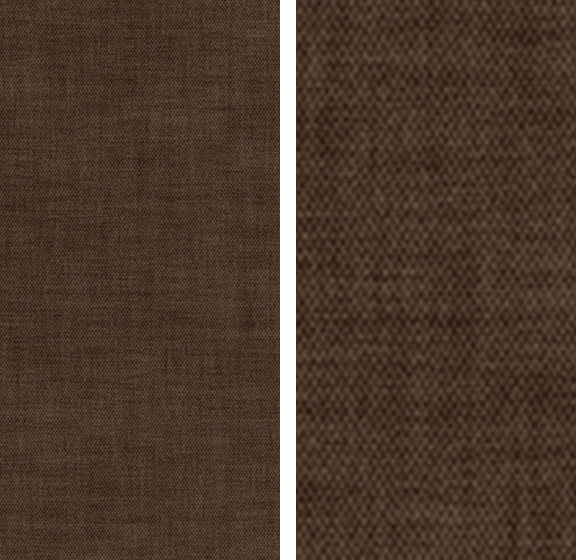
Left, the full canvas; right, a detail of the centre.
Write a Shadertoy shader that draws this texture.

```glsl
// Dark brown plain-weave cloth: staggered light stitches on dark gaps,
// shaded by uneven warp and weft threads, fibre grain and soft clouds.
// Every layer adds to one tone value that blends two browns.

const float PI = 3.14159265;
const float STITCHES = 89.0;  // light stitches across the canvas width
const float ROWS = 115.0;     // weft rows per canvas width

const vec3 DARK_BROWN = vec3(0.22, 0.15, 0.10);
const vec3 LIGHT_BROWN = vec3(0.36, 0.28, 0.23);

// Unit gradient with a pseudo-random direction for a lattice point.
vec2 latticeGradient(vec2 cell) {
    vec3 p = fract(cell.xyx * vec3(0.1031, 0.1030, 0.0973));
    p += dot(p, p.yzx + 33.33);
    float angle = 2.0 * PI * fract((p.x + p.y) * p.z);
    return vec2(cos(angle), sin(angle));
}

// Gradient noise, centred on zero.
float gradientNoise(vec2 p) {
    vec2 cell = floor(p);
    vec2 f = p - cell;
    vec2 blend = f * f * f * (f * (f * 6.0 - 15.0) + 10.0);
    vec2 right = vec2(1.0, 0.0);
    vec2 up = vec2(0.0, 1.0);
    float a = dot(latticeGradient(cell), f);
    float b = dot(latticeGradient(cell + right), f - right);
    float c = dot(latticeGradient(cell + up), f - up);
    float d = dot(latticeGradient(cell + 1.0), f - 1.0);
    return mix(mix(a, b, blend.x), mix(c, d, blend.x), blend.y);
}

// Staggered stitches: every other row is shifted by half a stitch.
float stitchPattern(vec2 thread) {
    return cos(2.0 * PI * thread.x) * cos(PI * thread.y);
}

// Brightness of threads along y: fine single yarns plus broader bands.
float yarnStreaks(vec2 p, float count, float seed) {
    float yarn = gradientNoise(vec2(p.x * count, p.y * 7.0) + seed);
    float band = gradientNoise(vec2(p.x * count * 0.25, p.y * 2.5) + seed * 2.0);
    return yarn + 0.6 * band;
}

// Fibre irregularity at stitch size and below.
float fibreGrain(vec2 thread) {
    return gradientNoise(thread * 0.93 + 17.3)
         + 0.7 * gradientNoise(thread * 1.45 + 71.9);
}

void mainImage(out vec4 fragColor, in vec2 fragCoord) {
    vec2 uv = fragCoord / iResolution.x;

    // Threads wander slightly from a perfect grid.
    vec2 wander = vec2(gradientNoise(uv * vec2(9.0, 14.0) + 5.2),
                       gradientNoise(uv * vec2(12.0, 9.0) + 43.7));
    vec2 thread = uv * vec2(STITCHES, ROWS) + 0.45 * wander;

    // Broad shading, a little lighter toward the lower right.
    float cloud = gradientNoise(uv * 2.6 + 11.4);
    float slope = 0.10 * (uv.x - 0.5) - 0.03 * (uv.y - 1.0);

    float tone = 0.445 + slope + 0.16 * cloud;
    tone += 0.43 * stitchPattern(thread);
    tone += 0.30 * yarnStreaks(uv, STITCHES, 23.6);
    tone += 0.38 * yarnStreaks(uv.yx, ROWS, 57.1);
    tone += 0.55 * fibreGrain(thread);

    vec3 color = mix(DARK_BROWN, LIGHT_BROWN, clamp(tone, -0.35, 1.4));
    fragColor = vec4(color, 1.0);
}
```
